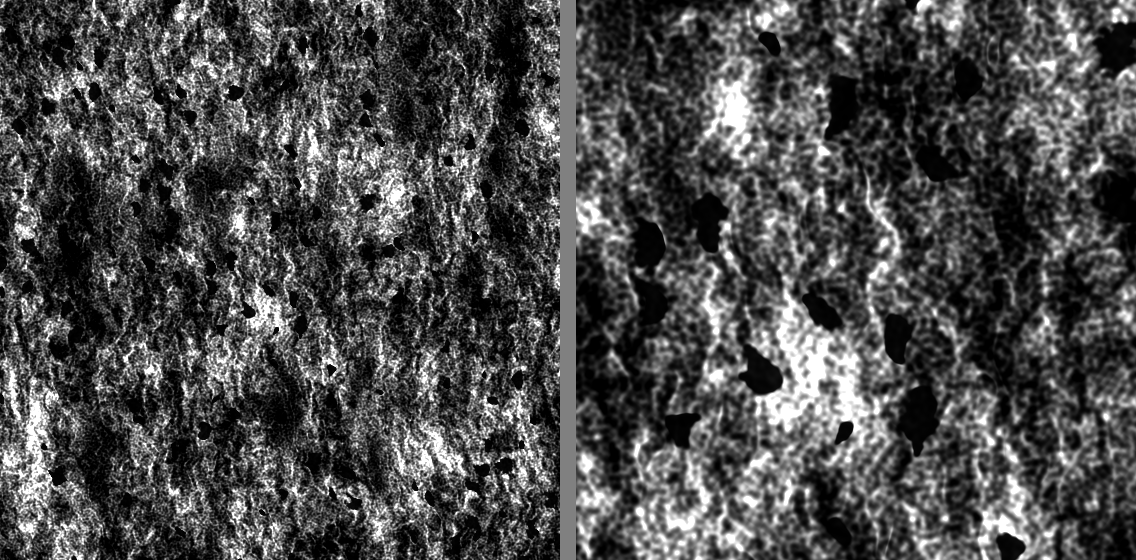
Left, the full canvas; right, a detail of the centre.
This texture is drawn by a WebGL 2 fragment shader. Its source:

```glsl
#version 300 es
precision highp float;
// Grainy monochrome tissue: upright, slightly leaning streaks and clumps,
// pale cell rims, dark columns and black holes. Layers of unit-variance
// noise are summed to one density, then a tone curve turns it into grey.

uniform vec2 u_resolution;
out vec4 fragColor;

#define LEAN 0.10            // sideways drift of the streaks per unit height
#define WAVER 0.006          // waviness of the streaks
#define PATCH_WEIGHT 0.39
#define CLUMP_WEIGHT 0.42
#define STREAK_WEIGHT 0.39
#define FIBRE_WEIGHT 0.32
#define GRAIN_WEIGHT 0.46
#define FINE_WEIGHT 0.43
#define RIM_GLOW 0.8
#define HOLE_DENSITY 0.25
#define COLUMN_DEPTH 1.6
#define TONE vec3(0.275, 0.25, 0.055)  // constant, linear, quadratic

vec2 hash2(vec2 p) {
    vec3 q = fract(p.xyx * vec3(0.1031, 0.1030, 0.0973));
    q += dot(q, q.yzx + 33.33);
    return fract((q.xx + q.yz) * q.zy);
}

float cornerSlope(vec2 cell, vec2 offset) {
    float angle = 6.2832 * hash2(cell).x;
    return dot(vec2(cos(angle), sin(angle)), offset);
}

// Gradient noise scaled to zero mean and a standard deviation near one.
float unitNoise(vec2 p) {
    vec2 cell = floor(p), f = fract(p);
    vec2 w = f * f * (3.0 - 2.0 * f);
    vec2 e = vec2(1.0, 0.0);
    float low = mix(cornerSlope(cell, f), cornerSlope(cell + e.xy, f - e.xy), w.x);
    float high = mix(cornerSlope(cell + e.yx, f - e.yx), cornerSlope(cell + e.xx, f - e.xx), w.x);
    return 4.7 * mix(low, high, w.y);
}

// Relative distance to the nearest scattered ellipse: 1 lies on its outline.
float scatter(vec2 p, vec2 grid, vec2 radius, float density, float seed) {
    vec2 home = floor(p * grid);
    float nearest = 9.0;
    for (int y = -1; y <= 1; y++) {
        for (int x = -1; x <= 1; x++) {
            vec2 cell = home + vec2(x, y);
            vec2 pick = hash2(cell + seed);
            if (pick.x > density) continue;
            vec2 centre = (cell + hash2(cell + seed + 57.0)) / grid;
            vec2 size = radius * mix(0.5, 1.3, pick.y);
            nearest = min(nearest, length((p - centre) / size));
        }
    }
    return nearest;
}

void main() {
    vec2 uv = gl_FragCoord.xy / min(u_resolution.x, u_resolution.y);

    // Leaning, gently wavering coordinates
    vec2 p = uv + vec2(LEAN * uv.y, 0.0);
    p.x += WAVER * unitNoise(uv * vec2(6.0, 5.0) + 11.0);
    p += 0.0022 * vec2(unitNoise(uv * 45.0 + 23.0), unitNoise(uv * 45.0 + 71.0));

    // Broad to fine layers
    float patches = unitNoise(p * vec2(8.0, 4.0) + 3.7);
    float clumps = unitNoise(p * vec2(24.0, 12.0) + 31.3);
    float streaks = unitNoise(p * vec2(62.0, 25.0) + 47.1);
    float ridge = unitNoise(p * vec2(42.0, 17.0) + 83.9);
    float fibres = (exp(-6.0 * ridge * ridge) - 0.28) / 0.35;
    mat2 turn = mat2(0.8, 0.6, -0.6, 0.8);
    float grain = unitNoise(p * vec2(125.0, 92.0) + 19.3);
    float fine = unitNoise(turn * uv * 245.0 + 400.0);

    float density = PATCH_WEIGHT * patches + CLUMP_WEIGHT * clumps
                  + STREAK_WEIGHT * streaks + FIBRE_WEIGHT * fibres
                  + GRAIN_WEIGHT * grain + FINE_WEIGHT * fine;

    // Pale rims around elongated cells
    float cellEdge = scatter(p, vec2(30.0, 14.0), vec2(0.009, 0.021), 0.6, 140.0);
    float rimOffset = (cellEdge + 0.08 * grain - 1.0) / 0.25;
    density += RIM_GLOW * (exp(-rimOffset * rimOffset) - 0.1);

    // Tall shadowed columns with ragged borders
    float column = unitNoise(p * vec2(10.0, 3.0) + 61.7) + 0.2 * streaks + 0.15 * grain;
    density -= COLUMN_DEPTH * smoothstep(1.2, 1.9, column);

    // Tone curve, held flat below its lowest point
    float z = max(density, -0.5 * TONE.y / TONE.z);
    float grey = TONE.x + z * (TONE.y + z * TONE.z);

    // Black holes with uneven outlines
    float hole = scatter(p, vec2(24.0, 22.0), vec2(0.010, 0.014), HOLE_DENSITY, 260.0);
    hole += 0.16 * unitNoise(p * 85.0 + 9.1) + 0.04 * fine;
    grey *= mix(0.04, 1.0, smoothstep(0.82, 1.12, hole));

    fragColor = vec4(vec3(clamp(grey, 0.0, 1.0)), 1.0);
}
```
